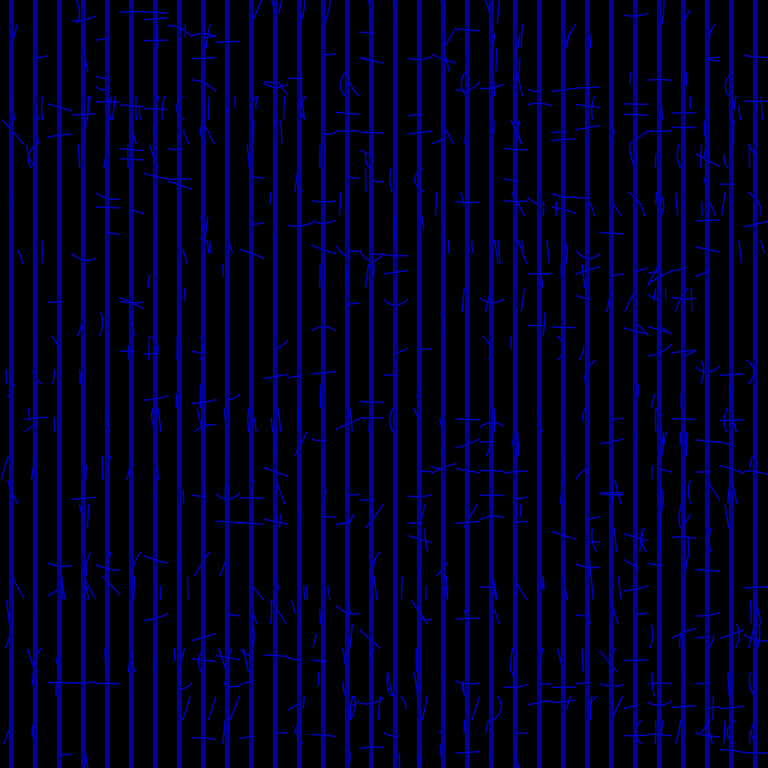
This pattern is drawn by a three.js fragment shader. Its source:

```glsl
varying vec2 vUv;

const float CELLS = 32.0;
const float RUNS = 8.0;
const float STRIPE_CENTER = 0.469;
const float STRIPE_HALF = 0.094;
const float GROOVE_HALF = 0.031;
const float STROKE_HALF = 0.03;
const float STRIPE_BLUE = 0.64;
const float STROKE_BLUE = 0.80;

float hash(vec2 p, float seed) {
  vec3 q = fract(vec3(p.xyx + seed * 7.31) * vec3(0.1031, 0.1030, 0.0973));
  q += dot(q, q.yzx + 33.33);
  return fract((q.x + q.y) * q.z);
}

float coverage(float dist, float halfWidth, float pixel) {
  return clamp((halfWidth - dist) / pixel + 0.5, 0.0, 1.0);
}

// Smooth density along a row, wrapping at the sides
float runDensity(vec2 cell, float seed) {
  float x = (cell.x + 0.5) * RUNS / CELLS;
  float left = floor(x);
  float a = hash(vec2(left, cell.y), seed);
  float b = hash(vec2(mod(left + 1.0, RUNS), cell.y), seed);
  return mix(a, b, smoothstep(0.0, 1.0, x - left));
}

// Shape value mostly shared by a row, with some change per cell
float rowTrait(vec2 cell, float seed, float variation) {
  float shared = hash(vec2(41.0, cell.y), seed);
  return mix(shared, hash(cell, seed + 3.7), variation);
}

// Bowed line; p.x runs along it and p.y across it
float bowedStroke(vec2 p, float offset, float slope, float bend, vec2 span, float pixel) {
  float t = p.x - 0.5;
  float curve = offset + slope * t + bend * (t * t - 0.08);
  float steepness = slope + 2.0 * bend * t;
  float dist = abs(p.y - curve) / sqrt(1.0 + steepness * steepness);
  float ends = coverage(abs(p.x - 0.5 * (span.x + span.y)), 0.5 * (span.y - span.x), pixel);
  return coverage(dist, STROKE_HALF, pixel) * ends;
}

float cellStrokes(vec2 p, vec2 cell, float pixel) {
  float ink = 0.0;
  for (int i = 0; i < 4; i++) {
    float seed = 11.0 + 9.0 * float(i);
    bool upright = i > 1;
    float density = runDensity(cell, upright ? 5.0 : seed);
    float chance = (upright ? 0.62 : 0.34) * smoothstep(0.3, 0.95, density);
    float present = step(hash(cell, seed), chance + 0.02);

    float offset = mix(0.12, 0.88, rowTrait(cell, seed + 1.0, 0.35));
    float tilt = rowTrait(cell, seed + 2.0, 0.4) - 0.5;
    float curl = rowTrait(cell, seed + 3.0, 0.4) - 0.5;
    float slope = tilt * (0.5 + 6.0 * tilt * tilt);
    float bend = 14.0 * curl * curl * curl;

    // Most strokes cross the whole cell, others stop partway
    float cut = hash(cell, seed + 4.0);
    vec2 span = vec2(0.0, 1.0);
    if (cut < 0.2) span.x = 0.45;
    else if (cut > 0.82) span.y = 0.6;

    vec2 q = upright ? p.yx : p;
    ink = max(ink, present * bowedStroke(q, offset, slope, bend, span, pixel));
  }
  // Strokes end cleanly at the cell border
  vec2 border = 0.5 - abs(p - 0.5);
  return ink * clamp(min(border.x, border.y) / pixel + 0.5, 0.0, 1.0);
}

// Twin rails with a dimmer groove between them
float stripeBlue(float x, vec2 cell, float pixel) {
  float dist = abs(x - STRIPE_CENTER);
  float grooveBlue = mix(0.52, 0.42, hash(cell, 2.0));
  float blue = mix(STRIPE_BLUE, grooveBlue, coverage(dist, GROOVE_HALF, pixel));
  return blue * coverage(dist, STRIPE_HALF, pixel);
}

void main() {
  vec2 grid = vUv * CELLS;
  float pixel = max(fwidth(grid.x), 0.0001);
  vec2 cell = mod(floor(grid), CELLS);
  vec2 p = fract(grid);
  float blue = stripeBlue(p.x, cell, pixel);
  blue = max(blue, STROKE_BLUE * cellStrokes(p, cell, pixel));
  gl_FragColor = vec4(0.0, 0.0, blue, 1.0);
}
```
